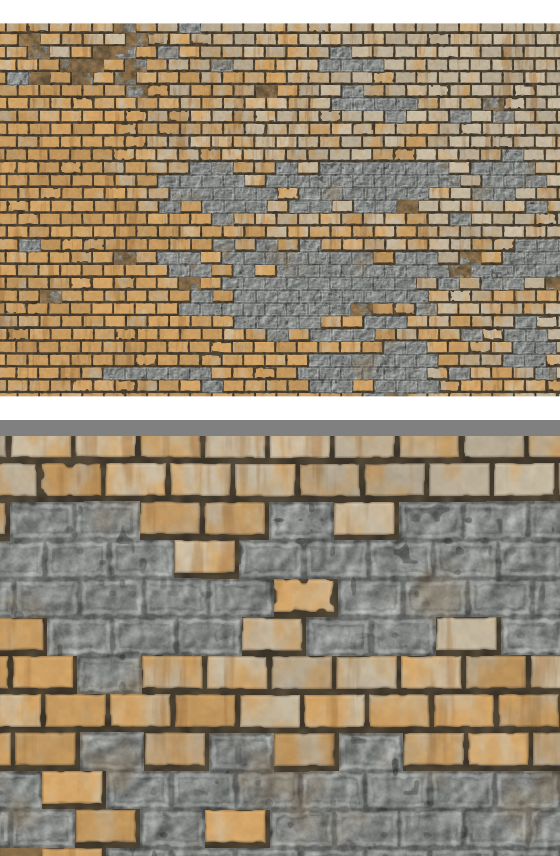
Top, the full canvas; bottom, a detail of the centre.
Reproduce this texture procedurally as a WebGL 2 fragment shader.

```glsl
#version 300 es
precision highp float;
// Weathered running-bond wall of thin ochre facing bricks between two white bands.
// Soft elliptical patches plus a per-brick hash decide which facings have fallen
// off; bare cells show grey mortar with the imprint of the bricks.

#define ACROSS 25.95                  // bricks across the canvas
#define PITCH_Y 0.03056               // course height, canvas height = 1
#define FIRST_COURSE 0.9201           // top of course 0
#define WALL_BOTTOM 0.0564
#define WALL_TOP 0.9444
#define JOINT vec2(0.0031, 0.0043)    // dark gap to the right and below
#define RAGGED 0.9                    // irregularity of patch borders
#define OCHRE vec3(0.80, 0.625, 0.395)
#define PALE vec3(0.765, 0.715, 0.625)
#define MORTAR vec3(0.525, 0.535, 0.525)
#define GROUT vec3(0.27, 0.235, 0.18)
#define RUBBLE vec3(0.52, 0.41, 0.27)

uniform vec2 u_resolution;
out vec4 fragColor;

// Fallen areas: centre and radii in (column, course from the top)
const vec4 PATCHES[11] = vec4[11](
  vec4(17.0, 12.2, 4.0, 1.9), vec4(23.3, 11.0, 1.7, 1.6),
  vec4(10.0, 12.5, 2.7, 1.9), vec4(17.3, 5.6, 2.3, 1.0),
  vec4(14.6, 19.9, 5.3, 3.7), vec4(8.0, 17.8, 1.8, 1.0),
  vec4(17.6, 26.3, 3.6, 1.7), vec4(24.0, 18.0, 2.5, 1.9),
  vec4(16.7, 2.2, 1.4, 1.0), vec4(7.2, 26.5, 1.6, 0.6),
  vec4(24.3, 24.3, 1.5, 1.5));

float hash(vec2 p) {
  vec3 h = fract(p.xyx * 0.1031);
  h += dot(h, h.yzx + 33.33);
  return fract((h.x + h.y) * h.z);
}

float noise(vec2 p) {
  vec2 i = floor(p), f = fract(p);
  f = f * f * (3.0 - 2.0 * f);
  return mix(mix(hash(i), hash(i + vec2(1, 0)), f.x),
             mix(hash(i + vec2(0, 1)), hash(i + vec2(1, 1)), f.x), f.y);
}

float fbm(vec2 p) {
  float sum = 0.0, amp = 0.5;
  for (int i = 0; i < 4; i++) {
    sum += amp * noise(p);
    p = p * 2.03 + 17.7;
    amp *= 0.5;
  }
  return sum / 0.9375;
}

// Distance to the rectangle border, positive inside
float insideRect(vec2 q, vec2 lo, vec2 hi) {
  vec2 d = min(q - lo, hi - q);
  return min(d.x, d.y);
}

bool hasFallen(vec2 centre, vec2 id) {
  float field = -0.45;
  for (int i = 0; i < 11; i++)
    field = max(field, 1.0 - length((centre - PATCHES[i].xy) / PATCHES[i].zw));
  bool scattered = hash(id + 71.0) < 0.015 + 0.035 * smoothstep(4.0, 16.0, centre.x);
  return scattered || field + RAGGED * (hash(id + 5.0) - 0.55) > 0.0;
}

vec3 mortarColor(vec2 p, vec2 q, vec2 size) {
  float relief = fbm(p * 95.0) - fbm(p * 95.0 + vec2(-0.35, 0.35));
  float d = insideRect(q, vec2(0), size) + 0.0022 * (noise(p * 170.0) - 0.5);
  float groove = 1.0 - smoothstep(0.0008, 0.0028, d);
  float inner = 1.0 - smoothstep(0.0006, 0.0016, abs(d - 0.0062));
  float rim = 1.0 - smoothstep(0.0005, 0.0018, abs(d - 0.0038));
  float shade = 0.86 + 0.28 * fbm(p * 40.0) + 0.75 * relief;
  shade += 0.07 * rim - 0.24 * groove - 0.12 * inner * noise(p * 55.0);
  float pit = smoothstep(0.78, 0.86, noise(p * 120.0)) * noise(p * 25.0);
  vec3 color = MORTAR * shade * (1.0 - 0.35 * pit);
  return mix(color, RUBBLE, 0.3 * smoothstep(0.62, 0.8, fbm(p * 15.0 + 9.0)));
}

vec3 brickColor(vec2 p, vec2 q, vec2 id, float d) {
  // Upper and right parts of the wall are paler; rain leaves vertical streaks
  float weather = smoothstep(0.2, 1.25, 0.5 * p.x + 0.65 * p.y);
  float stain = 0.55 * fbm(p * vec2(55.0, 28.0)) + 0.3 * fbm(p * 6.0);
  stain += 0.42 * weather + 0.24 * (hash(id + 23.0) - 0.5);
  vec3 color = mix(OCHRE, PALE, smoothstep(0.48, 0.82, stain));
  float streak = smoothstep(0.56, 0.78, fbm(p * vec2(75.0, 9.0) + 40.0));
  color = mix(color, OCHRE * vec3(0.78, 0.72, 0.65), 0.5 * streak);
  color *= 0.91 + 0.13 * hash(id + 31.0) + 0.12 * (fbm(p * 150.0) - 0.5);
  color *= 1.0 + 0.07 * (1.0 - smoothstep(0.001, 0.004, q.y));
  return color * mix(0.76, 1.0, smoothstep(0.0, 0.0024, d));
}

void main() {
  vec2 p = gl_FragCoord.xy / u_resolution * vec2(4.0 / 3.0, 1.0);
  float px = 1.0 / u_resolution.y;
  vec2 size = vec2(4.0 / 3.0 / ACROSS, PITCH_Y);

  // Running bond: courses count downwards, odd ones shift by half a brick
  vec2 grid = vec2(p.x, FIRST_COURSE - p.y + 0.0012 * (noise(p * 9.0) - 0.5)) / size;
  float course = floor(grid.y);
  float shift = 0.83 + 0.5 * mod(course, 2.0) + 0.12 * (hash(vec2(course, 3.0)) - 0.5);
  vec2 id = vec2(floor(grid.x - shift), course);
  vec2 q = (grid - vec2(shift, 0.0) - id) * size;
  vec2 centre = id + vec2(shift + 0.5, 0.5);

  // Some facings, mostly near the upper left, have crumbled to brown rubble
  float crumbleZone = 1.0 - smoothstep(0.5, 1.3, length((centre - vec2(7.0, 2.5)) / vec2(6.5, 3.0)));
  bool crumbled = hash(id + 47.0) < 0.012 + 0.24 * crumbleZone;

  vec3 color = mortarColor(p, q, size);
  if (crumbled) {
    float rough = fbm(p * 85.0);
    color = mix(color, mix(GROUT, RUBBLE * 1.3, rough), smoothstep(0.25, 0.5, fbm(p * 45.0)));
  } else if (!hasFallen(centre, id)) {
    float chip = 0.0009 + 0.0025 * step(0.9, hash(id + 59.0));
    float d = insideRect(q, vec2(0), size - JOINT) - chip * smoothstep(0.4, 0.9, noise(p * 140.0));
    vec3 joint = GROUT * (0.8 + 0.45 * noise(p * 130.0));
    color = mix(joint, brickColor(p, q, id, d), smoothstep(-0.5 * px, 0.8 * px, d));
  }

  // White bands above and below the wall
  float wall = smoothstep(-px, px, min(p.y - WALL_BOTTOM, WALL_TOP - p.y));
  fragColor = vec4(mix(vec3(1), color, wall), 1.0);
}
```
